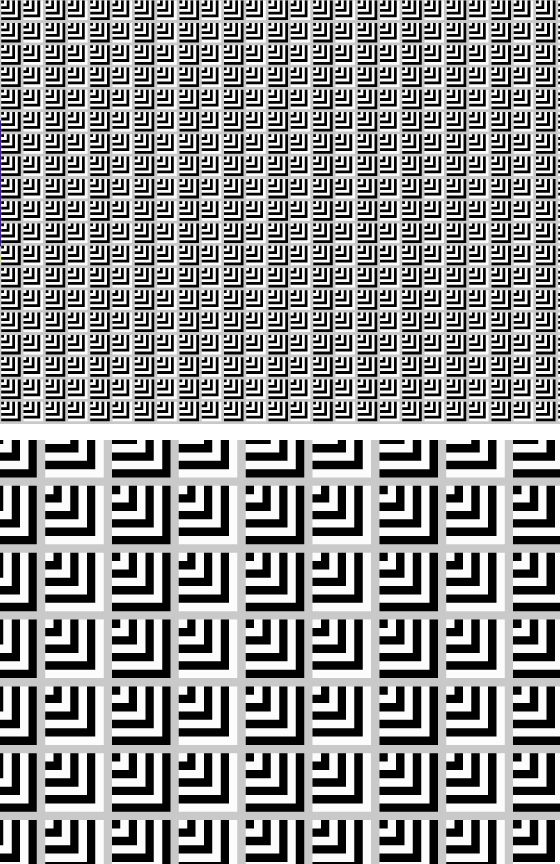
Top, the full canvas; bottom, a detail of the centre.
Give the GLSL for this pattern, as a WebGL 2 fragment shader.

```glsl
#version 300 es
precision highp float;

uniform vec2 u_resolution;
out vec4 outColor;

const vec3 GROUT = vec3(0.79);
const vec3 WHITE = vec3(0.99);
const vec3 BLACK = vec3(0.005);
const int SAMPLES = 4;

// Each tile is 8 units wide: seven nested L stripes and one unit of grout.
vec3 tilePattern(vec2 p) {
    vec2 cell = floor(p);
    vec2 unit = floor(fract(p) * 8.0);
    float level = max(unit.x, unit.y);
    if (level > 6.5) return GROUT;
    // Alternate columns swap black and white.
    float parity = mod(level + cell.x, 2.0);
    return parity < 0.5 ? BLACK : WHITE;
}

// Thin coloured fringe along part of the left border.
vec3 addFringe(vec3 color, vec2 uv) {
    float strip = 1.0 - smoothstep(0.001, 0.0022, uv.x);
    float blue = smoothstep(0.417, 0.421, uv.y) * (1.0 - smoothstep(0.714, 0.718, uv.y));
    float yellow = smoothstep(0.380, 0.384, uv.y) * (1.0 - smoothstep(0.394, 0.398, uv.y));
    color = mix(color, vec3(0.28, 0.05, 0.95), strip * blue);
    return mix(color, vec3(0.90, 0.92, 0.15), strip * yellow);
}

void main() {
    // Average a grid of samples over the pixel for smooth edges.
    vec3 color = vec3(0.0);
    for (int j = 0; j < SAMPLES; j++) {
        for (int i = 0; i < SAMPLES; i++) {
            vec2 offset = (vec2(i, j) + 0.5) / float(SAMPLES) - 0.5;
            vec2 pos = gl_FragCoord.xy + offset;
            pos.y = u_resolution.y - pos.y;
            color += tilePattern(pos / u_resolution.x * 25.13 - vec2(0.052, 0.028));
        }
    }
    color /= float(SAMPLES * SAMPLES);

    outColor = vec4(addFringe(color, gl_FragCoord.xy / u_resolution), 1.0);
}
```
